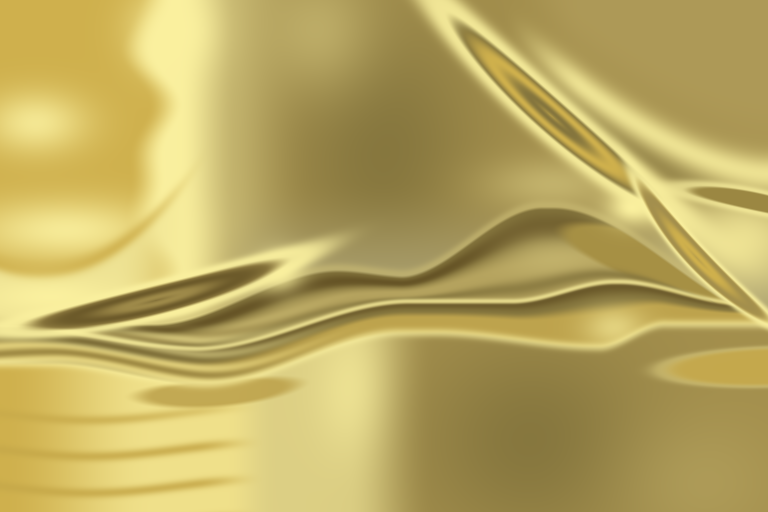
A WebGL 1 fragment shader for this texture:

```glsl
precision highp float;
// Flowing liquid gold: soft reflections above and below a band of glossy folds.
uniform vec2 u_resolution;

const vec3 DARK  = vec3(0.40, 0.33, 0.15);
const vec3 OLIVE = vec3(0.52, 0.46, 0.24);
const vec3 MID   = vec3(0.64, 0.56, 0.30);
const vec3 GREY  = vec3(0.66, 0.62, 0.43);
const vec3 KHAKI = vec3(0.79, 0.73, 0.45);
const vec3 GOLD  = vec3(0.81, 0.69, 0.30);
const vec3 PALE  = vec3(0.98, 0.94, 0.62);
const float SOFT = 0.004;   // edge smoothing
const float ASPECT = 1.5;   // width of the scene, height is 1

float bell(float d, float w) { return exp(-d * d / (w * w)); }

float blob(vec2 p, vec2 c, vec2 r) {
  vec2 q = (p - c) / r;
  return exp(-dot(q, q));
}

// Bent ellipse from a to b: 0 on its axis, 1 on its rim.
float leaf(vec2 p, vec2 a, vec2 b, float w, float bend) {
  vec2 d = b - a;
  float len = length(d);
  d /= len;
  vec2 q = p - a;
  float u = 2.0 * dot(q, d) / len - 1.0;
  float v = dot(q, vec2(-d.y, d.x)) - bend * (1.0 - u * u);
  return length(vec2(u, v / w));
}

float inside(float k, float s) { return 1.0 - smoothstep(1.0 - s, 1.0 + s, k); }
float below(float y, float edge, float s) { return 1.0 - smoothstep(edge - s, edge + s, y); }

// The three contours of the fold band, from top to bottom.
float ridge(float x) {
  return 0.365 + 0.105 * smoothstep(0.3, 0.66, x) - 0.012 * smoothstep(0.66, 0.8, x)
    + 0.135 * smoothstep(0.78, 1.06, x) - 0.225 * smoothstep(1.08, 1.55, x);
}
float seam(float x) {
  return 0.36 - 0.045 * smoothstep(0.0, 0.4, x) + 0.093 * smoothstep(0.38, 0.8, x)
    + 0.038 * smoothstep(1.0, 1.2, x) - 0.042 * smoothstep(1.21, 1.45, x);
}
float hem(float x) {
  return 0.29 - 0.04 * smoothstep(0.1, 0.4, x) + 0.1 * smoothstep(0.4, 0.78, x)
    - 0.028 * smoothstep(0.85, 1.17, x) + 0.045 * smoothstep(1.17, 1.3, x);
}

vec3 upperSheen(vec2 p) {
  float wave = 0.02 * sin(p.y * 21.0 + 1.0) + 0.012 * sin(p.y * 37.0);
  vec3 c = mix(PALE, KHAKI, smoothstep(0.35, 0.46, p.x));
  c = mix(c, MID, smoothstep(0.42, 0.62, p.x));
  c = mix(GOLD, c, smoothstep(0.26, 0.33, p.x + wave));
  c = mix(c, OLIVE, 0.95 * blob(p, vec2(0.75, 0.71), vec2(0.18, 0.26)));
  c = mix(c, KHAKI, 0.7 * blob(p, vec2(0.62, 0.94), vec2(0.11, 0.12)));
  c = mix(c, GREY, smoothstep(0.4, 0.55, p.x) * below(p.y, 0.53, 0.12));
  // Pools of light on the left
  c = mix(c, PALE, blob(p, vec2(0.34, 0.94), vec2(0.08, 0.08)));
  c = mix(c, PALE, 0.85 * blob(p, vec2(0.07, 0.76), vec2(0.1, 0.06)));
  c = mix(c, PALE, 0.9 * blob(p, vec2(0.13, 0.55), vec2(0.19, 0.06)));
  float arc = 0.47 + 2.2 * (p.x - 0.08) * (p.x - 0.08);
  float left = 1.0 - smoothstep(0.22, 0.42, p.x);
  c = mix(c, mix(PALE, KHAKI, 0.25), left * below(p.y, arc, 0.02));
  c = mix(c, GOLD, 0.85 * left * bell(p.y - arc, 0.016));
  c = mix(c, PALE, blob(p, vec2(0.1, 0.42), vec2(0.13, 0.035)));
  // Streak sweeping down to the right
  float sweep = 0.66 + 0.24 * pow(max(ASPECT - p.x, 0.0) / 0.45, 1.6);
  float right = smoothstep(0.98, 1.14, p.x);
  c = mix(c, MID + 0.04, right * smoothstep(-0.02, 0.15, p.y - sweep));
  c = mix(c, OLIVE, 0.7 * right * bell(p.y - sweep + 0.055, 0.04));
  c = mix(c, PALE, 0.85 * right * bell(p.y - sweep, 0.035));
  c = mix(c, KHAKI, 0.8 * blob(p, vec2(1.08, 0.64), vec2(0.13, 0.05)));
  return mix(c, mix(PALE, KHAKI, 0.3), blob(p, vec2(1.45, 0.53), vec2(0.13, 0.1)));
}

vec3 lowerSheen(vec2 p) {
  vec3 c = mix(GOLD, mix(PALE, GOLD, 0.25), smoothstep(0.0, 0.3, p.x));
  c = mix(c, mix(PALE, KHAKI, 0.6), smoothstep(0.44, 0.54, p.x));
  c = mix(c, MID, smoothstep(0.68, 0.85, p.x));
  c = mix(c, PALE, 0.7 * blob(p, vec2(0.69, 0.23), vec2(0.07, 0.13)));
  c = mix(c, OLIVE, 0.95 * blob(p, vec2(1.04, 0.14), vec2(0.22, 0.2)));
  c = mix(c, KHAKI, 0.3 * blob(p, vec2(1.36, 0.06), vec2(0.16, 0.13)));
  // Horizontal ripples
  float ripple = 0.5 + 0.5 * sin(p.y * 88.0 + 1.2 * sin(p.x * 9.0) + 3.4);
  float near = (1.0 - smoothstep(0.38, 0.52, p.x)) * below(p.y, 0.2, 0.04);
  c = mix(c, GOLD * 0.96, 0.85 * near * pow(ripple, 5.0));
  float pool = leaf(p, vec2(0.27, 0.225), vec2(0.58, 0.25), 0.026, -0.005);
  c = mix(c, mix(GOLD, MID, 0.4), 0.9 * inside(pool, 0.2));
  float drop = leaf(p, vec2(1.29, 0.277), vec2(1.72, 0.29), 0.038, 0.0);
  c = mix(c, mix(GOLD, MID, 0.25), inside(drop, 0.1));
  return mix(c, KHAKI, 0.7 * bell(drop - 1.0, 0.12));
}

vec3 foldBand(vec2 p, float top, float mid, float low) {
  float t = (top - p.y) / max(top - mid, 0.02);
  float s = (mid - p.y) / max(mid - low, 0.02);
  // Upper fold: dark crest, then a warm slope
  vec3 a = mix(OLIVE, DARK, bell(t - 0.22, 0.16));
  a = mix(a, mix(MID, KHAKI, 0.45), smoothstep(0.28, 0.6, t));
  a = mix(a, KHAKI, 0.6 * blob(p, vec2(1.08, 0.5), vec2(0.1, 0.05)));
  float wedge = leaf(p, vec2(1.1, 0.55), vec2(1.46, 0.4), 0.045, 0.01);
  a = mix(a, mix(GOLD, OLIVE, 0.55), inside(wedge, 0.12));
  a = mix(a, OLIVE, 0.8 * bell(t - 0.84, 0.09));
  // Lower fold: shadow, golden face, bright hem
  vec3 b = mix(DARK, OLIVE, smoothstep(0.0, 0.3, s));
  b = mix(b, mix(GOLD, MID, 0.4), smoothstep(0.25, 0.5, s));
  b = mix(b, PALE, 0.6 * blob(p, vec2(1.2, 0.36), vec2(0.06, 0.04)));
  vec3 c = mix(a, b, below(p.y, mid, SOFT));
  float crease = sin(s * 15.0 + 2.0 * sin(p.x * 8.0));
  float bunch = 1.0 - smoothstep(0.35, 0.75, p.x);
  c = mix(c, mix(OLIVE, PALE, 0.5 + 0.5 * crease), 0.5 * bunch * below(p.y, mid + 0.03, 0.03));
  return mix(c, PALE, 0.7 * bell(p.y - mid - 0.004, 0.005));
}

void main() {
  vec2 p = gl_FragCoord.xy / u_resolution * vec2(ASPECT, 1.0);
  float top = ridge(p.x), mid = seam(p.x), low = hem(p.x);
  vec3 c = upperSheen(p);
  c = mix(c, KHAKI, 0.6 * bell(p.y - top - 0.006, 0.01));
  c = mix(c, foldBand(p, top, mid, low), below(p.y, top, SOFT));
  c = mix(c, lowerSheen(p), below(p.y, low, SOFT));
  c = mix(c, PALE, 0.6 * bell(p.y - low, 0.009));
  // Left tongue with a glowing rim
  float tongue = leaf(p, vec2(0.06, 0.365), vec2(0.545, 0.485), 0.027, -0.012);
  c = mix(c, PALE, 0.9 * blob(p, vec2(0.545, 0.47), vec2(0.045, 0.04)));
  c = mix(c, PALE, 0.9 * bell(tongue - 1.2, 0.3));
  c = mix(c, mix(DARK, MID, 0.5 + 0.4 * sin(tongue * 7.0)), inside(tongue, 0.12));
  // Diagonal pleat, its glow and the twist below it
  float pleat = leaf(p, vec2(0.89, 0.955), vec2(1.28, 0.61), 0.031, -0.012);
  c = mix(c, PALE, 0.9 * bell(max(pleat - 1.15, 0.0), 0.5));
  c = mix(c, PALE, blob(p, vec2(1.235, 0.595), vec2(0.05, 0.035)));
  c = mix(c, mix(OLIVE, GOLD, 0.5 + 0.5 * sin(pleat * 8.0 + 3.0)), inside(pleat, 0.12));
  float twist = leaf(p, vec2(1.25, 0.64), vec2(1.5, 0.375), 0.02, -0.018);
  c = mix(c, PALE, 0.85 * bell(twist - 1.1, 0.25));
  c = mix(c, mix(MID, GOLD, 0.5 + 0.5 * sin(twist * 6.0)), inside(twist, 0.12));
  // Dark sliver at the right border
  float sliver = leaf(p, vec2(1.35, 0.628), vec2(1.6, 0.575), 0.017, 0.005);
  c = mix(c, PALE, 0.7 * bell(sliver - 1.2, 0.4));
  c = mix(c, mix(OLIVE, GOLD, 0.3), inside(sliver, 0.15));
  gl_FragColor = vec4(c, 1.0);
}
```
